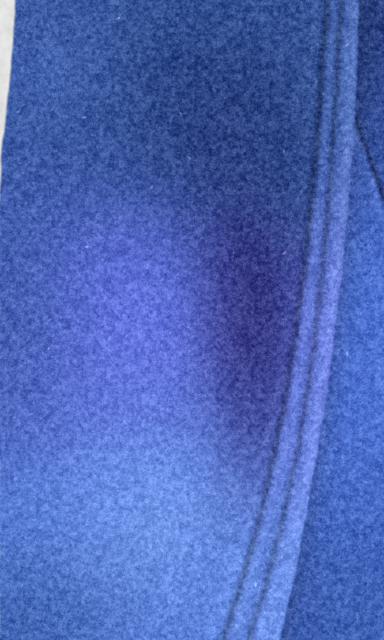
Give the GLSL for this texture, as a Shadertoy shader.

```glsl
// Blue brushed wool garment: soft folds, a curved double seam and felt-like nap.

float hash(vec2 p) {
    vec3 q = fract(vec3(p.xyx) * 0.1031);
    q += dot(q, q.yzx + 33.33);
    return fract((q.x + q.y) * q.z);
}

float noise(vec2 p) {
    vec2 i = floor(p), f = fract(p);
    f = f * f * (3.0 - 2.0 * f);
    return mix(mix(hash(i), hash(i + vec2(1, 0)), f.x),
               mix(hash(i + vec2(0, 1)), hash(i + vec2(1, 1)), f.x), f.y);
}

float nap(vec2 p) {
    float sum = 0.0, amp = 0.5;
    for (int i = 0; i < 4; i++) {
        sum += amp * (noise(p) - 0.5);
        p = mat2(0.8, -0.6, 0.6, 0.8) * p * 1.6 + 17.0;
        amp *= 0.85;
    }
    return sum;
}

// Soft elliptical patch of light or shade.
float patchAt(vec2 p, vec2 center, vec2 radius) {
    vec2 d = (p - center) / radius;
    return exp(-dot(d, d));
}

float ridge(float d, float width) {
    return exp(-d * d / (width * width));
}

// Broad shading of the main cloth.
vec3 mainCloth(vec2 p) {
    vec3 c = mix(vec3(0.36, 0.51, 0.86), vec3(0.34, 0.42, 0.80), smoothstep(0.15, 0.45, p.y));
    c = mix(c, vec3(0.21, 0.33, 0.60), smoothstep(0.52, 0.80, p.y + 0.12 * (p.x - 0.3)));
    c = mix(c, vec3(0.28, 0.41, 0.71), 0.75 * patchAt(p, vec2(0.10, 0.88), vec2(0.20, 0.12)));
    c = mix(c, vec3(0.17, 0.27, 0.51), 0.9 * patchAt(p, vec2(0.58, 0.82), vec2(0.26, 0.16)));
    // Long shadowed fold, broad in the middle and narrow below.
    float foldX = 0.655 - 0.06 * smoothstep(0.55, 0.8, p.y) - 0.05 * smoothstep(0.35, 0.0, p.y);
    float foldWidth = mix(0.13, 0.18, smoothstep(0.3, 0.65, p.y));
    float fold = ridge(p.x - foldX, foldWidth) * smoothstep(0.05, 0.45, p.y);
    vec3 shade = mix(vec3(0.22, 0.24, 0.54), vec3(0.18, 0.26, 0.51), smoothstep(0.55, 0.75, p.y));
    c = mix(c, shade, 0.9 * fold * smoothstep(1.0, 0.75, p.y));
    c = mix(c, vec3(0.19, 0.18, 0.45), 0.5 * patchAt(p, vec2(0.63, 0.52), vec2(0.11, 0.12)));
    // Lit swells and cooler borders.
    c = mix(c, vec3(0.40, 0.46, 0.89), 0.85 * patchAt(p, vec2(0.36, 0.48), vec2(0.17, 0.18)));
    c = mix(c, vec3(0.45, 0.60, 0.93), 0.85 * patchAt(p, vec2(0.40, 0.19), vec2(0.24, 0.15)));
    c = mix(c, vec3(0.23, 0.36, 0.66), 0.85 * patchAt(p, vec2(0.0, 0.0), vec2(0.32, 0.14)));
    c = mix(c, vec3(0.24, 0.35, 0.65), 0.7 * patchAt(p, vec2(0.0, 0.58), vec2(0.16, 0.26)));
    return c;
}

// Cloth behind the seam, with a diagonal fold near the top.
vec3 rearCloth(vec2 p, float fromEdge) {
    vec3 c = mix(vec3(0.25, 0.38, 0.71), vec3(0.31, 0.45, 0.83), smoothstep(0.0, 0.40, p.y));
    c = mix(c, vec3(0.25, 0.37, 0.70), smoothstep(0.5, 0.8, p.y));
    float fold = p.y - 0.80 + 1.7 * (p.x - 0.93);
    vec3 upper = mix(vec3(0.23, 0.34, 0.64), vec3(0.17, 0.26, 0.52), smoothstep(0.75, 0.95, p.y));
    c = mix(c, upper, smoothstep(-0.008, 0.008, fold));
    c += 0.05 * ridge(fold + 0.022, 0.016);
    c *= 1.0 - 0.32 * ridge(fold - 0.007, 0.012);
    c *= 1.0 - 0.18 * exp(-max(fromEdge, 0.0) / 0.03);
    return c;
}

void mainImage(out vec4 fragColor, in vec2 fragCoord) {
    vec2 p = fragCoord / iResolution.xy;
    vec2 q = fragCoord / iResolution.y;
    float t = 1.0 - p.y;
    float wobble = 0.004 * (noise(q * 45.0) - 0.5);

    // Signed horizontal distances to the two grooves and the outer edge.
    float inner = p.x - (0.852 - 0.115 * t - 0.158 * t * t * t) + wobble;
    float middle = p.x - (0.887 - 0.085 * t - 0.155 * t * t * t) + wobble;
    float outer = p.x - (0.935 - 0.030 * t - 0.175 * t * t) + wobble;

    vec3 color = mainCloth(p);

    // Raised seam band.
    vec3 band = mix(vec3(0.38, 0.52, 0.86), vec3(0.37, 0.45, 0.82), smoothstep(0.05, 0.45, p.y));
    band = mix(band, vec3(0.25, 0.37, 0.66), smoothstep(0.45, 0.85, p.y));
    color = mix(color, band, smoothstep(-0.012, 0.012, inner));
    color += 0.025 * ridge(inner + 0.028, 0.018);
    color += 0.04 * ridge(inner - 0.022, 0.012);
    color += 0.06 * ridge(middle - 0.030, 0.020);
    color *= 1.0 - 0.26 * ridge(inner, 0.010);
    color *= 1.0 - 0.23 * ridge(middle, 0.009);
    color += 0.05 * ridge(outer + 0.012, 0.012);
    color = mix(color, rearCloth(p, outer), smoothstep(-0.004, 0.005, outer));

    // Woolly grain, from coarse mottling to fine fibres.
    float grain = 0.25 * nap(q * 170.0) + 0.03 * nap(q * 32.0);
    color += grain * vec3(0.88, 0.95, 1.0);

    // Sparse pale lint, short and randomly turned.
    vec2 grid = q * 19.0;
    vec2 cell = floor(grid);
    vec2 d = fract(grid) - 0.3 - 0.4 * vec2(hash(cell + 3.0), hash(cell + 9.0));
    float a = 6.283 * hash(cell + 23.0);
    d = mat2(cos(a), -sin(a), sin(a), cos(a)) * d;
    float lint = exp(-pow(d.x / 0.06, 2.0) - pow(d.y / 0.03, 2.0));
    color += vec3(0.28, 0.25, 0.20) * lint * step(0.93, hash(cell + 41.0));

    // Pale backdrop past the upper left border.
    float border = 0.045 * smoothstep(0.66, 1.03, p.y) - 0.004 + wobble;
    vec3 backdrop = vec3(0.89) + 0.08 * nap(q * 60.0);
    color = mix(backdrop, color, smoothstep(-0.004, 0.006, p.x - border));

    fragColor = vec4(clamp(color, 0.0, 1.0), 1.0);
}
```
